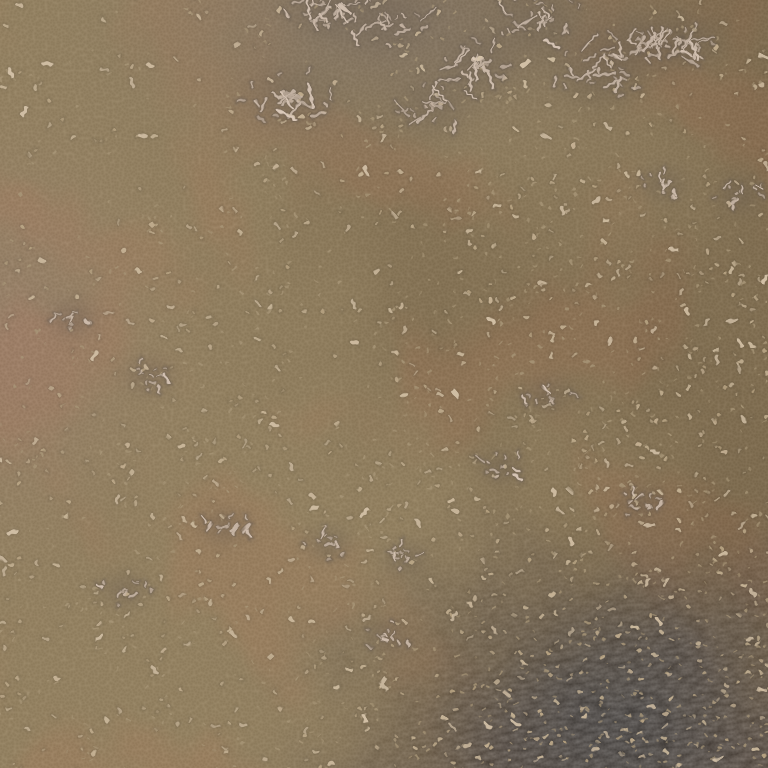
Give the GLSL for this texture, as a WebGL 2 fragment shader.

```glsl
#version 300 es
precision highp float;

uniform vec2 u_resolution;
out vec4 fragColor;

const float TAU = 6.28318;

vec2 hash2(vec2 p) {
  vec2 q = vec2(dot(p, vec2(127.1, 311.7)), dot(p, vec2(269.5, 183.3)));
  return fract(sin(q) * 43758.55);
}

float blob(vec2 p, vec2 center, vec2 size) {
  vec2 d = (p - center) / size;
  return exp(-dot(d, d));
}

// Layered, rotated sines: broad drifting patches around zero
float drift(vec2 p, float scale, float phase) {
  float sum = 0.0;
  float weight = 0.5;
  vec2 q = p * scale;
  for (int i = 0; i < 4; i++) {
    sum += weight * sin(q.x + phase + 1.3 * sin(q.y + phase)) * cos(q.y - 0.6 * phase);
    q = mat2(1.3, 1.1, -1.1, 1.3) * q + 2.1;
    weight *= 0.55;
  }
  return sum;
}

// Distance to the nearest scattered point, in cells
float cellular(vec2 p) {
  vec2 cell = floor(p);
  float nearest = 2.0;
  for (int y = -1; y <= 1; y++)
    for (int x = -1; x <= 1; x++) {
      vec2 id = cell + vec2(x, y);
      nearest = min(nearest, distance(p, id + hash2(id)));
    }
  return nearest;
}

float stroke(vec2 p, float angle, float halfLength, float radius) {
  vec2 axis = vec2(cos(angle), sin(angle));
  float along = clamp(dot(p, axis), -halfLength, halfLength);
  return length(p - axis * along) - radius;
}

float cover(float dist, float soft) {
  return 1.0 - smoothstep(-soft, soft, dist);
}

float siltMask(vec2 p) {
  float edge = 0.10 * drift(p, 12.0, 1.7);
  return smoothstep(0.60, 0.12, length((p - vec2(0.88, -0.03)) * vec2(0.95, 1.4)) + edge);
}

float fleckDensity(vec2 p) {
  float right = blob(p, vec2(0.85, 0.50), vec2(0.35, 0.25));
  float clusters = 0.55 * smoothstep(0.40, 0.05, cellular(p * 11.0));
  float calm = 0.12 * blob(p, vec2(0.15, 0.95), vec2(0.3));
  return clamp(0.16 + 0.24 * right + 0.36 * siltMask(p) + clusters - calm, 0.04, 0.9);
}

// Short strokes, one per cell at most: coverage, tone, shade around them
vec3 flecks(vec2 p, float cells, float halfLength, float radius, float share, float soft) {
  vec2 cell = floor(p * cells);
  vec3 result = vec3(0.0);
  for (int y = -1; y <= 1; y++)
    for (int x = -1; x <= 1; x++) {
      vec2 id = cell + vec2(x, y);
      vec2 center = (id + hash2(id + cells)) / cells;
      vec2 pick = hash2(id + cells * 1.7);
      vec2 form = hash2(id + cells * 2.3);
      if (pick.x > share * fleckDensity(center)) continue;
      float angle = (pick.y - 0.5) * mix(2.9, 1.7, siltMask(center));
      float size = mix(0.25, 1.3, form.x * form.x);
      float d = stroke(p - center, angle, halfLength * size, radius * mix(0.65, 1.2, form.y));
      result.z = max(result.z, exp(-max(d, 0.0) / 0.0018));
      float c = cover(d, soft) * mix(0.5, 1.0, form.y);
      if (c > result.x) result.xy = vec2(c, form.x);
    }
  return result;
}

// Heaps of twigs: coverage, tone, shade around them
vec3 heaps(vec2 p, float soft) {
  vec3 result = vec3(0.0);
  for (int i = 0; i < 21; i++) {
    vec2 seed = hash2(vec2(i, 5.3));
    bool large = i < 9;
    vec2 center = large ? vec2(0.34 + 0.068 * float(i) + 0.05 * seed.x, 0.86 + 0.13 * seed.y)
                        : vec2(fract(float(i) * 0.618 + 0.1 * seed.x), 0.06 + 0.72 * seed.y);
    float spread = large ? mix(0.035, 0.062, seed.x) : 0.028;
    if (distance(p, center) > 0.13) continue;
    result.z += 0.45 * blob(p, center, vec2(1.0, 0.8) * spread);
    int count = large ? 26 : 13;
    for (int j = 0; j < count; j++) {
      vec2 place = hash2(vec2(i, j) + 11.0);
      vec2 form = hash2(vec2(j, i) + 47.0);
      vec2 ray = vec2(1.25 * cos(TAU * place.y), 0.8 * sin(TAU * place.y));
      vec2 q = p - center - spread * place.x * ray;
      float halfLength = (large ? 0.015 : 0.007) * mix(0.12, 1.0, form.x * form.x);
      float d = stroke(q, form.y * 3.6 - 0.9, halfLength, mix(0.0008, 0.0019, place.y));
      result.z = max(result.z, 0.9 * exp(-max(d, 0.0) / 0.003));
      float c = cover(d, soft) * mix(0.6, 1.0, form.y);
      if (c > result.x) result.xy = vec2(c, form.x);
    }
  }
  return result;
}

// Murky ground: olive, brown and pinkish patches with a dark silty corner
vec3 ground(vec2 p) {
  float dim = smoothstep(0.2, 1.1, p.x + 0.35 * drift(p, 6.0, 2.2));
  vec3 color = mix(vec3(0.580, 0.510, 0.385), vec3(0.500, 0.430, 0.320), dim);
  color += vec3(0.022, -0.008, -0.006) * smoothstep(-0.1, 0.5, drift(p, 10.0, 4.1));
  color += vec3(0.015, -0.004, 0.028) * blob(p, vec2(0.0, 0.56), vec2(0.16, 0.2));
  float haze = blob(p, vec2(0.50, 0.98), vec2(0.26, 0.13));
  color = mix(color, vec3(0.520, 0.465, 0.405), 0.75 * haze);
  vec3 silt = mix(vec3(0.415, 0.365, 0.320), vec3(0.350, 0.335, 0.325), blob(p, vec2(0.8, 0.06), vec2(0.18)));
  return mix(color, silt, siltMask(p));
}

void main() {
  vec2 p = gl_FragCoord.xy / u_resolution;
  float soft = max(0.0010, 0.6 / u_resolution.y);
  vec3 color = ground(p);

  // Fine grain and streaks in the silt
  color += 0.055 * (cellular(p * 250.0) - 0.5);
  float streaks = cellular(vec2(p.x * 50.0 + 25.0 * p.y, p.y * 150.0 - 30.0 * p.x));
  color -= 0.13 * siltMask(p) * (streaks - 0.45);

  // Ragged outlines for everything that floats
  vec2 ragged = p + 0.0009 * vec2(sin(p.y * 610.0 + 3.0 * sin(p.x * 170.0)), sin(p.x * 530.0 + 3.0 * sin(p.y * 190.0)));
  vec3 twigs = heaps(ragged, soft);
  vec3 coarse = flecks(ragged, 34.0, 0.0042, 0.0022, 0.85, soft);
  vec3 fine = flecks(ragged, 55.0, 0.0024, 0.0018, 0.85, soft);
  vec3 dust = flecks(ragged, 80.0, 0.0018, 0.0013, 0.60, soft);

  // Shade, dust, loose flecks, then heaped twigs
  color = mix(color, vec3(0.390, 0.345, 0.305), 0.65 * min(twigs.z, 1.0));
  color *= 1.0 - 0.10 * max(coarse.z, fine.z);
  color = mix(color, vec3(0.66, 0.59, 0.47), 0.85 * dust.x);
  color = mix(color, mix(vec3(0.70, 0.62, 0.49), vec3(0.80, 0.73, 0.62), fine.y), fine.x);
  color = mix(color, mix(vec3(0.75, 0.67, 0.55), vec3(0.84, 0.77, 0.67), coarse.y), coarse.x);
  color = mix(color, mix(vec3(0.73, 0.66, 0.59), vec3(0.86, 0.79, 0.73), twigs.y), twigs.x);
  fragColor = vec4(clamp(color, 0.0, 1.0), 1.0);
}
```
